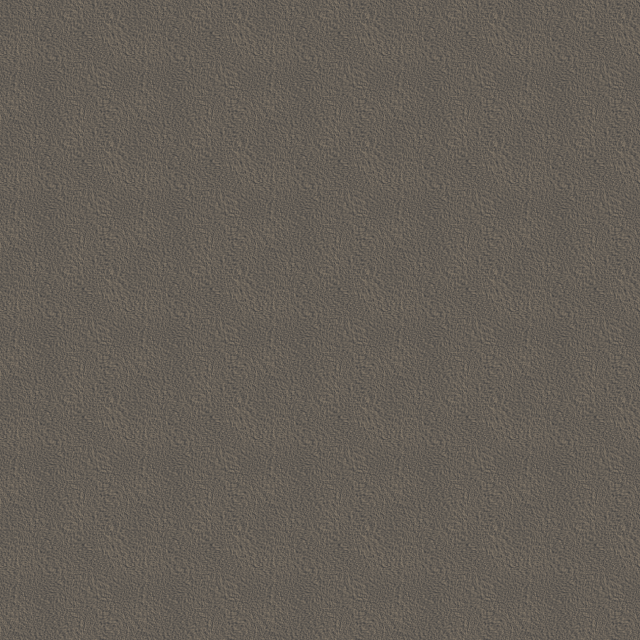
A Shadertoy shader for this texture:

```glsl
// Fine embossed grey-brown leather grain, lit from the upper right.

const vec3 SHADE_COLOR = vec3(0.30, 0.29, 0.28);
const vec3 LIT_COLOR = vec3(0.495, 0.453, 0.398);
const float TILES = 5.0;           // repeats of the grain across the canvas
const float WRINKLE_CELLS = 23.0;  // lattice wraps per tile
const float GRAIN_CELLS = 31.0;
const float SPECKLE_CELLS = 41.0;
const float WARP_CELLS = 5.0;
const float PATCH_CELLS = 4.0;
const float WARP_AMOUNT = 0.045;   // stretches the wrinkles into strokes
const float WRINKLE_WEIGHT = 0.42;
const float WRINKLE_VARIATION = 1.3;
const float GRAIN_WEIGHT = 0.49;
const float SPECKLE_TONE = 0.42;
const float PATCH_TONE = 0.12;
const vec2 LIGHT_STEP = vec2(0.0054, 0.0034);

// Whole-number turns keep the lattices wrapping but off the canvas axes
const mat2 WRINKLE_TURN = mat2(1.0, 1.0, -1.0, 1.0);
const mat2 GRAIN_TURN = mat2(2.0, 1.0, -1.0, 2.0);
const mat2 SPECKLE_TURN = mat2(1.0, 2.0, -2.0, 1.0);

// Integer hash of a lattice cell, giving a direction angle
float hashAngle(ivec2 cell, int seed) {
    uint h = uint(cell.x) * 1597334677u ^ uint(cell.y) * 3812015801u;
    h ^= uint(seed) * 2654435769u;
    h = (h ^ (h >> 15)) * 2246822519u;
    h = (h ^ (h >> 13)) * 3266489917u;
    h ^= h >> 16;
    return float(h >> 8) / 16777216.0 * 6.28318;
}

float cornerSlope(vec2 cell, vec2 offset, float period, int seed) {
    float angle = hashAngle(ivec2(mod(cell, period)), seed);
    return dot(vec2(cos(angle), sin(angle)), offset);
}

// Gradient noise that wraps once per unit
float wrapNoise(vec2 p, float period, int seed) {
    p *= period;
    vec2 cell = floor(p);
    vec2 f = p - cell;
    vec2 blend = f * f * f * (f * (f * 6.0 - 15.0) + 10.0);
    vec2 e = vec2(1.0, 0.0);
    float low = mix(cornerSlope(cell, f, period, seed),
                    cornerSlope(cell + e.xy, f - e.xy, period, seed), blend.x);
    float high = mix(cornerSlope(cell + e.yx, f - e.yx, period, seed),
                     cornerSlope(cell + e.xx, f - e.xx, period, seed), blend.x);
    return mix(low, high, blend.y);
}

// Height of the wrinkled surface with its finer grain
float surfaceHeight(vec2 p, float wrinkleDepth) {
    float wrinkles = wrapNoise(WRINKLE_TURN * p, WRINKLE_CELLS, 1);
    float grain = wrapNoise(GRAIN_TURN * p, GRAIN_CELLS, 2);
    return wrinkleDepth * wrinkles + GRAIN_WEIGHT * grain;
}

void mainImage(out vec4 fragColor, in vec2 fragCoord) {
    vec2 p = fragCoord / iResolution.xy * TILES;

    // Bend the surface so that strokes change direction by patches
    vec2 warp = vec2(wrapNoise(p, WARP_CELLS, 3), wrapNoise(p, WARP_CELLS, 4));
    vec2 q = p + WARP_AMOUNT * warp;

    // Emboss: slope of the height along the light, deeper in some patches
    float patches = wrapNoise(p, PATCH_CELLS, 5);
    float wrinkleDepth = WRINKLE_WEIGHT * (1.0 + WRINKLE_VARIATION * patches);
    float relief = surfaceHeight(q - LIGHT_STEP, wrinkleDepth)
                 - surfaceHeight(q + LIGHT_STEP, wrinkleDepth);

    // Faint tonal patches and a fine speckle without direction
    float speckle = wrapNoise(SPECKLE_TURN * q, SPECKLE_CELLS, 6);
    float tone = 0.5 + relief + PATCH_TONE * patches + SPECKLE_TONE * speckle;

    fragColor = vec4(mix(SHADE_COLOR, LIT_COLOR, clamp(tone, -0.1, 1.1)), 1.0);
}
```
